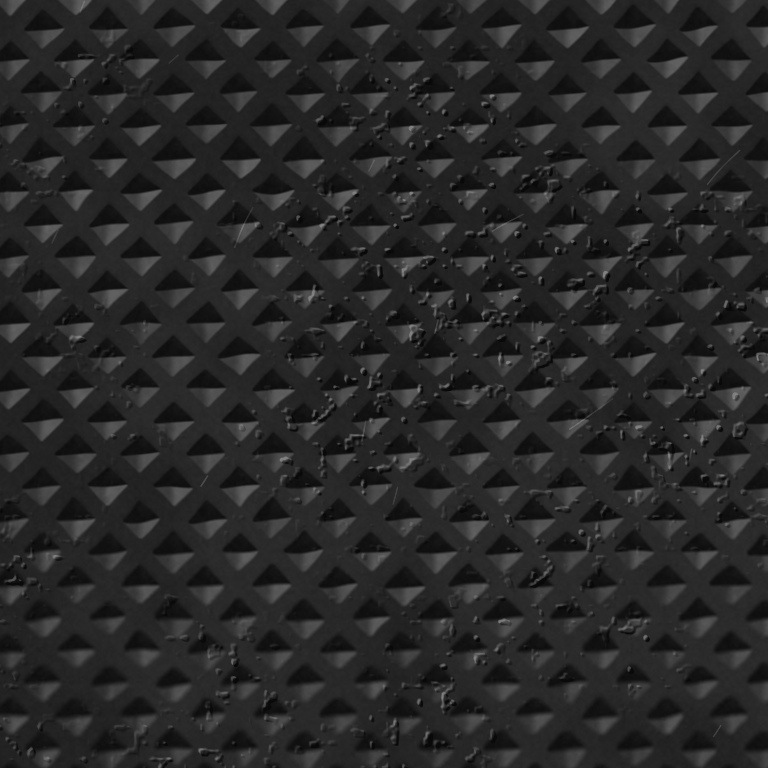
Write a Shadertoy shader that draws this texture.

```glsl
// Dark moulded rubber sheet: a staggered lattice of diamond pits, each an
// inverted pyramid lit from the upper left. Noise varies every pit, softens the
// lower part of the sheet and adds gritty relief, grain and fine scratches.

#define REPEATS 11.7                // pits across and down, per sublattice
#define ORIGIN vec2(0.440, 0.580)   // centre of one pit
#define PIT_HALF 0.315              // half diagonal of a pit, in cells
#define DARK_FACE 0.064
#define LEFT_FACE 0.225
#define RIGHT_FACE 0.335
#define LAND_LOW 0.134
#define LAND_HIGH 0.166
#define GRIT 0.30                   // strength of the raised grit
#define GRAIN 0.014
#define SCRATCHES 14

float hash(vec2 p) {
    return fract(sin(dot(p, vec2(127.1, 311.7))) * 43758.5453);
}

vec2 hash2(vec2 p) {
    return vec2(hash(p), hash(p + 19.7));
}

float noise(vec2 p) {
    vec2 i = floor(p), f = fract(p);
    f = f * f * (3.0 - 2.0 * f);
    return mix(mix(hash(i), hash(i + vec2(1, 0)), f.x),
               mix(hash(i + vec2(0, 1)), hash(i + vec2(1, 1)), f.x), f.y);
}

float fbm(vec2 p) {
    return 0.55 * noise(p) + 0.3 * noise(p * 2.1 + 7.3) + 0.15 * noise(p * 4.3 + 3.1);
}

// Height of small crumbs and nicks, gathered in patches
float gritHeight(vec2 p) {
    float crumbs = noise(p * 95.0) * 0.7 + noise(p * 190.0 + 5.0) * 0.3;
    float middle = exp(-7.0 * dot(p - vec2(0.55, 0.43), p - vec2(0.55, 0.43)));
    float patches = smoothstep(0.42, 0.85, fbm(p * 7.0 + 2.0) + 0.24 * middle);
    return smoothstep(0.66, 0.86, crumbs) * patches;
}

float segmentDistance(vec2 p, vec2 a, vec2 b) {
    vec2 d = b - a;
    return length(p - a - d * clamp(dot(p - a, d) / dot(d, d), 0.0, 1.0));
}

// Brightness of thin, slightly bent scratches
float scratches(vec2 p) {
    float sum = 0.0;
    p.x += 0.012 * (noise(p * 14.0) - 0.5);
    for (int i = 0; i < SCRATCHES; i++) {
        vec2 seed = vec2(float(i), 4.2);
        vec2 start = hash2(seed);
        float angle = 0.5 + 1.3 * hash(seed + 8.0);
        float len = 0.015 + 0.09 * pow(hash(seed + 3.0), 3.0);
        float d = segmentDistance(p, start, start + len * vec2(cos(angle), sin(angle)));
        sum += (1.0 - smoothstep(0.0003, 0.0016, d)) * (0.3 + 0.7 * noise(p * 60.0));
    }
    return sum;
}

// Grey of the moulded surface
float moulding(vec2 p) {
    // Lower part is worn softer and rounder
    float worn = smoothstep(0.4, 0.05, p.y + 0.25 * (fbm(p * 3.0) - 0.5));
    vec2 cell = (p - ORIGIN) * REPEATS;
    cell += 0.07 * (vec2(noise(p * 28.0), noise(p * 28.0 + 40.0)) - 0.5);

    // Turning by 45 degrees makes the staggered lattice a square one
    vec2 turned = vec2(cell.x + cell.y, cell.x - cell.y);
    vec2 id = floor(turned + 0.5);
    vec2 v = turned - id + 0.04 * (hash2(id) - 0.5);
    vec2 q = 0.5 * vec2(v.x + v.y, v.x - v.y);

    // Rounded diamond outline
    float size = PIT_HALF + 0.03 * (hash(id + 31.0) - 0.5);
    float corner = mix(0.05, 0.16, worn);
    vec2 e = abs(v) - size + corner;
    float d = length(max(e, 0.0)) + min(max(e.x, e.y), 0.0) - corner;
    float soft = mix(0.035, 0.075, worn);
    float pit = 1.0 - smoothstep(-soft, soft, d);

    // Four faces meet in creases through the centre
    float crease = mix(0.022, 0.06, worn);
    float right = smoothstep(-0.09, 0.07, q.x);
    float lower = smoothstep(-crease, crease, 0.08 * q.x - q.y - 0.012);
    float dark = DARK_FACE + 0.022 * right * smoothstep(0.02, 0.2, q.y);
    float bright = mix(LEFT_FACE, RIGHT_FACE, right);
    bright *= 0.84 + 0.24 * hash(id + 11.0) + 0.22 * (fbm(cell * 5.0) - 0.5);
    bright *= 1.0 - 0.12 * worn;
    float faces = mix(dark, bright, lower);

    // Flat land between the pits
    float tone = fbm(p * 6.0) + 0.22 * (0.5 - p.y) + 0.12 * (p.x - 0.5);
    float land = mix(LAND_LOW, LAND_HIGH, smoothstep(0.3, 0.72, tone));
    land -= 0.012 * smoothstep(0.12, 0.0, d) * smoothstep(0.0, 0.2, q.y);
    return mix(land, faces, pit);
}

void mainImage(out vec4 fragColor, in vec2 fragCoord) {
    vec2 p = fragCoord / iResolution.xy;
    float grey = moulding(p);

    // Grit catches light on its upper left and shades its lower right
    vec2 toLight = vec2(-0.0013, 0.0013);
    float slope = gritHeight(p - toLight) - gritHeight(p + toLight);
    grey += GRIT * slope * (slope > 0.0 ? 1.0 : 0.5);

    grey += 0.16 * scratches(p);
    grey += GRAIN * (noise(p * 330.0) + noise(p * 170.0) - 1.0);
    fragColor = vec4(vec3(clamp(grey, 0.035, 0.5)), 1.0);
}
```
